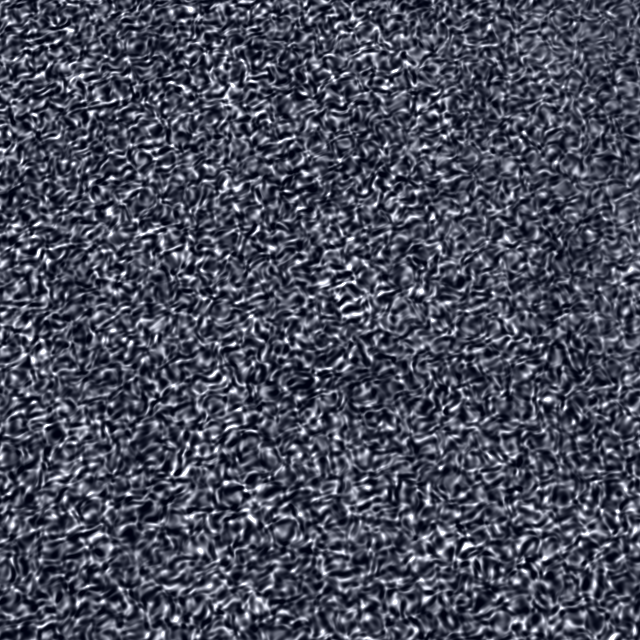
Write a three.js fragment shader that draws this texture.

```glsl
// Dense blue-grey woven grain: short bright flecks over dark gaps.
// Stretched gradient noises in a few directions are blended patch by patch,
// normalised to unit spread and mapped to a cool tone curve.
varying vec2 vUv;

vec2 hash22(vec2 p) {
  vec3 h = fract(vec3(p.xyx) * vec3(0.1031, 0.1030, 0.0973));
  h += dot(h, h.yzx + 33.33);
  return fract((h.xx + h.yz) * h.zy);
}

// Contribution of one lattice corner: random unit slope times offset
float slope(vec2 cell, vec2 offset) {
  return dot(normalize(hash22(cell) - 0.5), offset);
}

// Gradient noise scaled to a standard deviation of about one
float noise(vec2 p) {
  vec2 i = floor(p);
  vec2 f = p - i;
  vec2 u = f * f * f * (f * (f * 6.0 - 15.0) + 10.0);
  vec2 e = vec2(1.0, 0.0);
  float low = mix(slope(i, f), slope(i + e, f - e), u.x);
  float high = mix(slope(i + e.yx, f - e.yx), slope(i + 1.0, f - 1.0), u.x);
  return 4.6 * mix(low, high, u.y);
}

// Noise with separate frequencies along and across a direction
float grain(vec2 p, vec2 direction, vec2 frequency, float seed) {
  vec2 along = normalize(direction);
  vec2 across = vec2(-along.y, along.x);
  return noise(vec2(dot(p, along), dot(p, across)) * frequency + seed);
}

void main() {
  // Slight recession: grain shrinks toward the top
  vec2 p = vec2((vUv.x - 0.5) * (0.92 + 0.2 * vUv.y),
                vUv.y * (0.9 + 0.13 * vUv.y));

  // Gentle wobble keeps the flecks from looking ruled
  p += 0.0018 * vec2(noise(p * 38.0 + 211.0), noise(p * 38.0 + 307.0));

  // Flecks: rising to the right, two steep sets, and round ones
  float rising = grain(p, vec2(0.94, 0.33), vec2(62.0, 122.0), 410.0);
  float steepRight = grain(p, vec2(0.3, 0.95), vec2(66.0, 116.0), 523.0);
  float steepLeft = grain(p, vec2(-0.28, 0.96), vec2(64.0, 112.0), 637.0);
  float dots = grain(p, vec2(0.8, 0.6), vec2(112.0, 118.0), 751.0);
  float threads = grain(p, vec2(0.95, 0.3), vec2(20.0, 105.0), 863.0);

  // Patches choose the local direction
  float lean = smoothstep(-1.2, 1.2, noise(p * 17.0 + 119.0));
  float side = smoothstep(-1.0, 1.0, noise(p * 21.0 + 157.0));
  vec4 weight = vec4(0.35 + 0.75 * lean,
                     (1.0 - lean) * side + 0.1,
                     (1.0 - lean) * (1.0 - side) + 0.1,
                     0.62);
  float threadWeight = 0.12 + 0.3 * lean;
  float tone = dot(weight, vec4(rising, steepRight, steepLeft, dots))
             + threadWeight * threads;
  tone /= sqrt(dot(weight, weight) + threadWeight * threadWeight);

  // Contrast fades to the upper right; broad patches shift the brightness
  float fade = smoothstep(0.45, 1.0, vUv.x) * smoothstep(0.1, 0.9, vUv.y);
  float contrast = 1.07 - 0.28 * fade + 0.07 * noise(p * 12.0 + 89.0);
  tone = tone * contrast + 0.13 * noise(p * 9.0 + 61.0) + 0.06 * fade;
  tone = clamp(tone, -2.4, 2.7);

  // Tone curve: crowded darks, sparse bright flecks, blue cast
  float light = 0.26 + 0.19 * tone + 0.035 * tone * tone;
  gl_FragColor = vec4(clamp(light + vec3(-0.015, 0.0, 0.06), 0.0, 1.0), 1.0);
}
```
